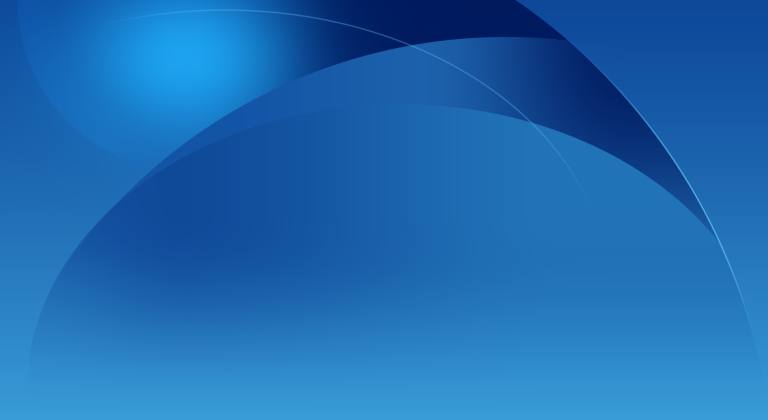
Reproduce this background procedurally as a WebGL 1 fragment shader.

```glsl
precision highp float;
// Calm blue backdrop: a vertical gradient, a large navy disc, a soft cyan glow
// and two translucent domes, trimmed with fine arcs of light.
// Every shape is an ellipse distance, layered from back to front.

uniform vec2 u_resolution;

#define ASPECT 1.829
#define SKY_TOP vec3(0.05, 0.28, 0.60)
#define SKY_BOTTOM vec3(0.22, 0.61, 0.84)
#define NAVY vec3(0.0, 0.10, 0.37)
#define GLOW vec3(0.11, 0.64, 0.94)
#define BAND_LEFT vec3(0.07, 0.33, 0.65)
#define BAND_RIGHT vec3(0.11, 0.38, 0.67)
#define DOME_DEEP vec3(0.06, 0.29, 0.60)
#define DOME_LIGHT vec3(0.13, 0.45, 0.72)
#define RIM_LIGHT vec3(0.35, 0.75, 0.97)
#define LINE_WIDTH 0.0016

// Approximate signed distance to an ellipse, negative inside.
float ellipseDist(vec2 p, vec2 center, vec2 radii) {
  vec2 q = p - center;
  float f = length(q / radii);
  return f * (f - 1.0) / max(length(q / (radii * radii)), 0.001);
}

// Antialiased coverage of the inside of a shape.
float fill(float d, float px) {
  return 1.0 - smoothstep(-px, px, d);
}

// Antialiased thin outline.
float outline(float d, float px) {
  return 1.0 - smoothstep(0.0, LINE_WIDTH + px, abs(d));
}

// Bump that rises from a to b and falls from c to e.
float window(float a, float b, float c, float e, float x) {
  return smoothstep(a, b, x) * (1.0 - smoothstep(c, e, x));
}

void main() {
  vec2 p = gl_FragCoord.xy / u_resolution * vec2(ASPECT, 1.0);
  float px = 0.75 / u_resolution.y;

  // Shapes
  float disc = ellipseDist(p, vec2(0.429, -0.167), vec2(1.414));
  float band = ellipseDist(p, vec2(1.205, -0.371), vec2(1.283));
  float dome = ellipseDist(p, vec2(0.952, 0.071), vec2(0.888, 0.681));
  float halo = ellipseDist(p, vec2(0.452, 1.0), vec2(0.41));
  float arc = ellipseDist(p, vec2(0.536, 0.305), vec2(0.912, 0.671));
  float inDisc = fill(disc, px);

  // Sky gradient
  vec3 color = mix(SKY_TOP, SKY_BOTTOM, pow(1.0 - p.y, 1.15));

  // Navy disc, darkest at the top and clear on the left
  float shade = smoothstep(0.2, 0.95, p.y) * smoothstep(0.45, 0.85, p.x);
  color = mix(color, NAVY, shade * inDisc);

  // Cyan glow with a faint round border
  vec2 g = (p - vec2(0.44, 0.862)) / vec2(0.25, 0.19);
  color = mix(color, GLOW, exp(-dot(g, g)));
  float haloFade = smoothstep(-0.12, 0.0, halo) * (1.0 - smoothstep(0.2, 0.4, p.x));
  color += vec3(0.0, 0.025, 0.035) * fill(halo, px) * haloFade;

  // Rear band, fading out to the right
  vec3 bandColor = mix(BAND_LEFT, BAND_RIGHT, smoothstep(0.5, 1.05, p.x));
  float bandAlpha = smoothstep(0.3, 0.6, p.y) * (1.0 - smoothstep(1.0, 1.5, p.x));
  color = mix(color, bandColor, bandAlpha * fill(band, px));

  // Front dome, melting into the sky below
  vec3 domeColor = mix(DOME_DEEP, DOME_LIGHT, smoothstep(0.4, 1.35, p.x));
  float domeAlpha = smoothstep(0.02, 0.5, p.y) * mix(0.5, 1.0, smoothstep(0.05, 0.45, p.x));
  color = mix(color, domeColor, domeAlpha * fill(dome, px) * inDisc);

  // Fine arc and bright rim of the disc
  float arcLight = outline(arc, px) * window(0.2, 0.5, 1.25, 1.44, p.x);
  color = mix(color, RIM_LIGHT, 0.35 * arcLight * step(0.305, p.y));
  float rimLight = outline(disc, px) * window(1.32, 1.65, 1.71, 1.81, p.x);
  color = mix(color, RIM_LIGHT, 0.8 * rimLight);

  gl_FragColor = vec4(color, 1.0);
}
```
